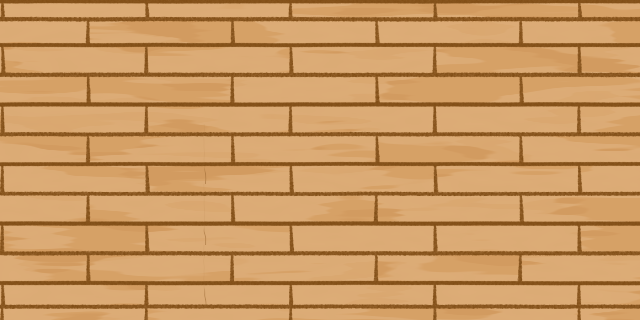
This texture is drawn by a Shadertoy shader. Its source:

```glsl
// Lengths are fractions of the canvas height; v runs downward from the top.
const vec3 PLANK      = vec3(0.862, 0.672, 0.462);
const vec3 STAIN      = vec3(0.840, 0.630, 0.400);
const vec3 STAIN_DEEP = vec3(0.815, 0.595, 0.360);
const vec3 INK_DARK   = vec3(0.505, 0.305, 0.085);
const vec3 INK_LIGHT  = vec3(0.590, 0.390, 0.175);

const int   SEAMS        = 12;
const float ROW_PITCH    = 0.0930;
const float SEAM_ORIGIN  = -0.0453;
const float TOP_SQUEEZE  = 0.0125;
const float BASE_SQUEEZE = 0.0195;
const float SEAM_HALF    = 0.0061;

const float JOINT_PITCH  = 0.4505;
const float JOINT_FIRST  = 0.0080;
const float ROW_SHIFT    = 0.5950;
const float JOINT_TOP    = 0.0034;
const float JOINT_FOOT   = 0.0068;

const float STAIN_LEVEL  = 0.15;
const float CRACK_X      = 0.638;
const float CRACK_START  = 0.388;
const float CRACK_END    = 0.951;
const float CRACK_PITCH  = 0.1885;

float hash(vec2 p) {
    vec3 q = fract(vec3(p.xyx) * 0.1031);
    q += dot(q, q.yzx + 33.33);
    return fract((q.x + q.y) * q.z);
}

float cornerSlope(vec2 cell, vec2 offset) {
    float angle = 6.28318 * hash(cell);
    return dot(vec2(cos(angle), sin(angle)), offset);
}

float gradientNoise(vec2 p) {
    vec2 i = floor(p), f = p - i;
    vec2 w = f * f * f * (f * (f * 6.0 - 15.0) + 10.0);
    vec2 e = vec2(0.0, 1.0);
    return mix(mix(cornerSlope(i, f), cornerSlope(i + e.yx, f - e.yx), w.x),
               mix(cornerSlope(i + e, f - e), cornerSlope(i + 1.0, f - 1.0), w.x), w.y);
}

// Even rows, with the outer rows squeezed
float seamLevel(float k) {
    float above = max(2.0 - k, 0.0);
    return SEAM_ORIGIN + ROW_PITCH * (k + 0.0 * above) - 0.0 * k
         + TOP_SQUEEZE * above * above - BASE_SQUEEZE * max(k - 10.0, 0.0);
}

float coverage(float dist, float soft) {
    return 1.0 - smoothstep(-soft, soft, dist);
}

void mainImage(out vec4 fragColor, in vec2 fragCoord) {
    float pixel = 1.0 / iResolution.y;
    float soft = max(0.75 * pixel, 0.0013);
    float x = fragCoord.x * pixel;
    float v = 1.0 - fragCoord.y * pixel;
    vec2 p = vec2(x, v);

    // Nearest seam and current row
    float row = -1.0, seamDist = 1.0, seamId = 0.0;
    for (int i = 0; i < SEAMS; i++) {
        float k = float(i);
        float level = seamLevel(k) + 0.0012 * gradientNoise(vec2(x * 5.0, k * 3.7 + 0.5));
        float d = abs(v - level) - SEAM_HALF - 0.0008 * (hash(vec2(k, 8.0)) - 0.5);
        row += step(level, v);
        if (d < seamDist) { seamDist = d; seamId = k; }
    }

    // Staggered planks; the last row lines up with the one above
    float shifted = row < 10.5 ? mod(row, 2.0) : 0.0;
    float along = (x - JOINT_FIRST) / JOINT_PITCH - ROW_SHIFT * shifted;
    float plank = floor(along), jointId = floor(along + 0.5);
    float top = seamLevel(row);
    float t = clamp((v - top) / (seamLevel(row + 1.0) - top), 0.0, 1.0);

    // Brushed stains, streaked along the grain
    float streak = gradientNoise(vec2(x * 5.0 + row * 3.1, v * 65.0));
    float wash = gradientNoise(vec2(x * 2.2, row * 7.3 + t * 0.9 + 0.2))
               + 0.5 * (hash(vec2(plank, row) + 17.0) - 0.5) + 0.22 * streak;
    float layer = gradientNoise(vec2(x * 3.0 + 9.0, row * 5.7 + t * 1.4)) + 0.3 * streak;
    vec3 color = PLANK + 0.006 * gradientNoise(p * vec2(12.0, 40.0));
    float stain = smoothstep(STAIN_LEVEL - 0.03, STAIN_LEVEL + 0.03, wash);
    color = mix(color, STAIN, stain);
    color = mix(color, STAIN_DEEP, 0.6 * stain * smoothstep(0.16, 0.24, layer));
    color = mix(color, STAIN, 0.35 * (1.0 - stain) * smoothstep(0.26, 0.31, layer));

    // Broken hairline crack
    float phase = fract((v - CRACK_START) / CRACK_PITCH);
    float bend = 0.005 * smoothstep(0.7, 0.95, phase) + 0.003 * gradientNoise(vec2(v * 45.0, 4.5));
    float hairline = coverage(abs(x - CRACK_X - bend) - 0.0010, soft);
    float strength = 0.10 + 0.55 * smoothstep(0.68, 0.82, phase);
    strength *= step(CRACK_START, v) * step(v, CRACK_END);
    color = mix(color, INK_LIGHT, hairline * strength);

    // Tapered joints with a slight lean
    float grain = gradientNoise(p * 130.0) + 0.6 * gradientNoise(p * 260.0 + 5.0);
    float seed = hash(vec2(jointId, row) + 31.0);
    float lean = 0.006 * (seed - 0.3) * (t - 0.5) + 0.004 * (seed - 0.5);
    float jointX = (along - jointId) * JOINT_PITCH - lean;
    float jointDist = abs(jointX) - mix(JOINT_TOP, JOINT_FOOT, t) + 0.0012 * grain;
    vec3 jointInk = mix(INK_DARK, INK_LIGHT, clamp(0.45 + 0.7 * grain, 0.0, 1.0));
    color = mix(color, jointInk, coverage(jointDist, soft));

    // Seams alternate between grainy and solid strokes
    float rough = mix(0.4, 1.0, mod(seamId, 2.0));
    vec3 seamInk = mix(INK_DARK, INK_LIGHT, clamp(rough * (0.42 + 0.7 * grain), 0.0, 1.0));
    color = mix(color, seamInk, coverage(seamDist + 0.0014 * rough * grain, soft));

    fragColor = vec4(color, 1.0);
}
```
